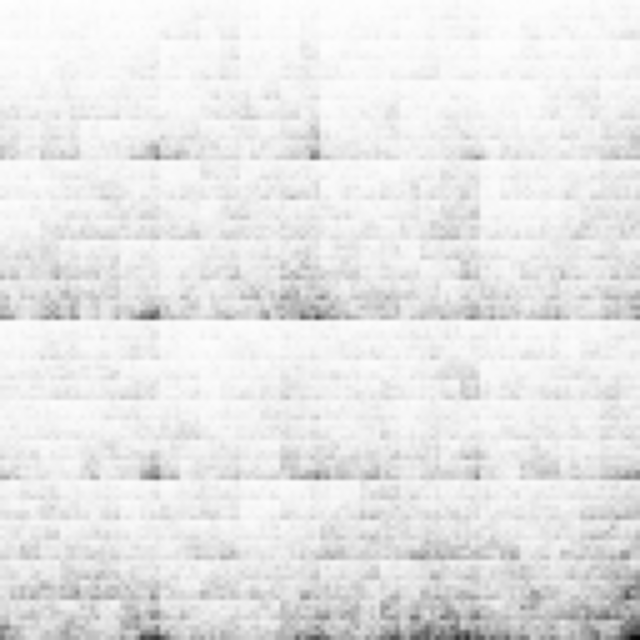
Give the GLSL for this pattern, as a three.js fragment shader.

```glsl
varying vec2 vUv;

float hash(vec2 cell) {
  vec3 q = fract(cell.xyx * vec3(0.1031, 0.1030, 0.0973));
  q += dot(q, q.yzx + 33.33);
  return fract((q.x + q.y) * q.z);
}

// Darkness of one cell on the 128 by 128 grid
float inkAt(vec2 cell) {
  vec2 p = (clamp(cell, 0.0, 127.0) + 0.5) / 128.0;
  float depth = 1.0 - p.y;

  // Nested ramps that darken downward and restart at each band
  float density = -4.25 + 0.7 * depth + 0.8 * fract(depth * 2.0);
  density += 0.6 * fract(depth * 4.0) + 0.25 * fract(depth * 8.0);
  density += 0.3 * fract(depth * 16.0) + 0.45 * fract(depth * 32.0);
  density += 0.2 * fract(depth * 64.0);

  // Ramps across, darkening toward the right of each column
  density += 0.3 * (fract(p.x * 4.0) - 0.5) + 0.25 * (fract(p.x * 8.0) - 0.5);
  density -= 0.4 * step(0.5, p.x) * step(0.75, p.y);

  // Dark wedges at the lower corners of the quarter blocks
  vec2 block = fract(vec2(p.x, depth) * 4.0);
  float fromCorner = min(1.0 - block.x, block.x * 1.5) + 1.0 - block.y;
  density += 1.6 * exp(-9.0 * fromCorner);

  // Cellular variation, stronger from quarter blocks down to single cells
  float count = 4.0;
  for (int level = 0; level < 6; level++) {
    float strength = 0.4 + 0.08 * float(level);
    density += strength * (hash(floor(p * count) + count * 1.7) - 0.5);
    count *= 2.0;
  }
  return 1.0 - exp(-exp(density));
}

void main() {
  // Soft blend between neighbouring cells
  vec2 grid = vUv * 128.0 - 0.5;
  vec2 cell = floor(grid);
  vec2 blend = smoothstep(0.0, 1.0, grid - cell);
  float lower = mix(inkAt(cell), inkAt(cell + vec2(1.0, 0.0)), blend.x);
  float upper = mix(inkAt(cell + vec2(0.0, 1.0)), inkAt(cell + 1.0), blend.x);
  gl_FragColor = vec4(vec3(1.0 - mix(lower, upper, blend.y)), 1.0);
}
```
